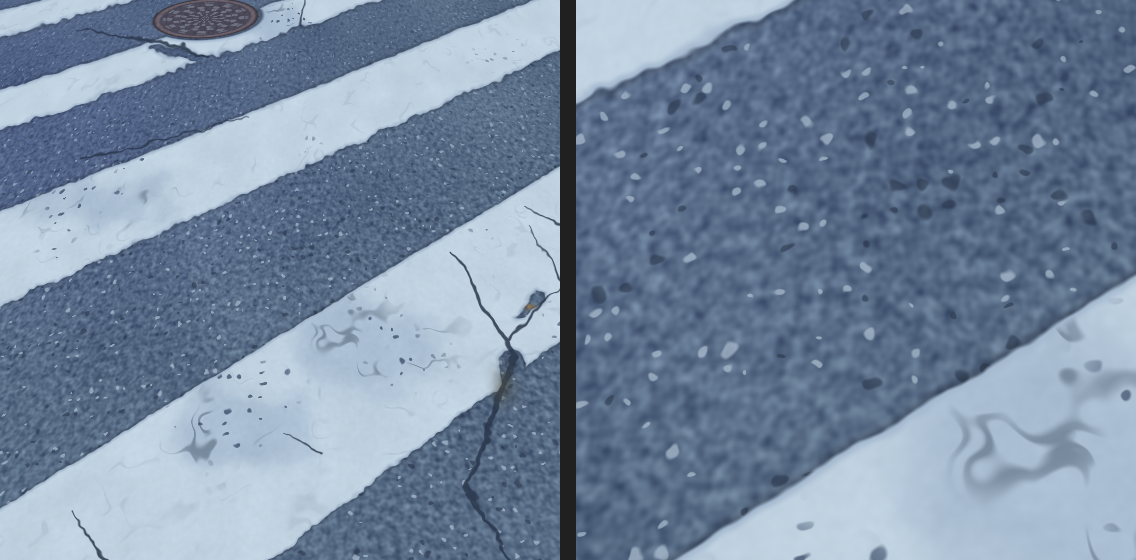
Left, the full canvas; right, a detail of the centre.
Give the GLSL for this texture, as a three.js fragment shader.

```glsl
// Worn zebra crossing in perspective on speckled blue-grey asphalt, with cracks and an iron lid.
#define VANISH_X 2.77
#define HORIZON 1.47
#define HORIZON_TILT 0.09
#define FIRST_EDGE 1.513
#define PERIOD 1.212
#define PAINT_SHARE 0.41
#define EDGE_WEAR 0.008
#define GRAIN 105.0
#define SOFT 0.0018
#define LID_CENTER vec2(0.367, 0.967)
#define LID_RADII vec2(0.094, 0.035)

varying vec2 vUv;

const vec3 TAR = vec3(0.21, 0.28, 0.39);
const vec3 GRAVEL = vec3(0.49, 0.58, 0.67);
const vec3 STONE = vec3(0.66, 0.73, 0.80);
const vec3 PAINT = vec3(0.755, 0.825, 0.882);
const vec3 WORN = vec3(0.64, 0.72, 0.81);
const vec3 CRACK = vec3(0.16, 0.21, 0.29);
const vec3 IRON = vec3(0.29, 0.28, 0.34);

vec2 hash2(vec2 p) {
  p = vec2(dot(p, vec2(127.1, 311.7)), dot(p, vec2(269.5, 183.3)));
  return fract(sin(p) * 43758.5);
}

// Gradient noise, about -0.7 to 0.7
float noise(vec2 p) {
  vec2 i = floor(p), f = fract(p), u = f * f * (3.0 - 2.0 * f);
  vec2 e = vec2(1.0, 0.0);
  float a = dot(hash2(i) * 2.0 - 1.0, f);
  float b = dot(hash2(i + e) * 2.0 - 1.0, f - e);
  float c = dot(hash2(i + e.yx) * 2.0 - 1.0, f - e.yx);
  float d = dot(hash2(i + 1.0) * 2.0 - 1.0, f - 1.0);
  return mix(mix(a, b, u.x), mix(c, d, u.x), u.y);
}

float fbm(vec2 p) {
  float sum = 0.0, amp = 1.0;
  for (int i = 0; i < 4; i++) {
    sum += amp * noise(p);
    p = p * 2.03 + 17.3;
    amp *= 0.5;
  }
  return sum;
}

// Scattered irregular dots; amount is the share of filled cells
float flecks(vec2 p, float amount) {
  p += 0.35 * vec2(noise(p * 1.7), noise(p * 1.7 + 31.0));
  vec2 id = floor(p), h = hash2(id + 5.0);
  float r = 0.14 + 0.24 * h.x;
  float d = length((fract(p) - 0.35 - 0.3 * h) * vec2(1.0, 0.8 + 0.8 * h.y));
  return step(hash2(id + 91.0).x, amount) * (1.0 - smoothstep(r * 0.5, r, d));
}

// Distance to a segment that tapers from width w
float crack(vec2 p, vec2 a, vec2 b, float w) {
  vec2 ab = b - a;
  float h = clamp(dot(p - a, ab) / dot(ab, ab), 0.0, 1.0);
  return length(p - a - ab * h) - w * (1.0 - 0.6 * h);
}

float blob(vec2 p, vec2 c, vec2 r) {
  vec2 d = (p - c) / r;
  return exp(-dot(d, d));
}

void main() {
  vec2 p = vUv;
  float depth = HORIZON + HORIZON_TILT * p.x - p.y;
  vec2 g = vec2((p.x - 0.5) / depth, -log(depth));
  vec2 q = p + 0.016 * vec2(noise(p * 26.0), noise(p * 26.0 + 50.0))
             + 0.005 * vec2(noise(p * 90.0), noise(p * 90.0 + 20.0));
  float near = smoothstep(0.35, 1.0, depth);

  // Asphalt: grain, soft stains, light stones and dark pits
  float grain = noise(g * GRAIN) + 0.7 * noise(g * GRAIN * 1.9 + 7.0);
  float tone = 0.46 + mix(0.25, 0.6, near) * grain + 0.17 * fbm(g * 5.0);
  vec3 asphalt = mix(TAR, GRAVEL, clamp(tone, 0.0, 1.0));
  asphalt += vec3(-0.02, -0.03, 0.015) * blob(p, vec2(0.0, 0.8), vec2(0.5, 0.3));
  asphalt = mix(asphalt, STONE, flecks(g * 75.0, 0.16) * mix(0.2, 0.75, near));
  asphalt = mix(asphalt, CRACK, flecks(g * 62.0 + 40.0, 0.16) * mix(0.2, 0.6, near));

  // Stripes: evenly spaced on the ground, signed distance on the canvas
  float across = ((VANISH_X - p.x) / depth - FIRST_EDGE) / PERIOD;
  float stripe = floor(across + 0.25);
  float f = fract(across + 0.25) - 0.25;
  float share = PAINT_SHARE + 0.045 * sin(2.1 * stripe) + 0.045 * p.x * max(0.0, 1.0 - abs(stripe));
  float slope = (VANISH_X - p.x) / (depth * depth * PERIOD);
  float rough = EDGE_WEAR * (f < 0.5 * share ? 1.5 : 0.6);
  float edge = min(f, share - f) / slope + rough * (noise(p * 24.0) + 0.6 * noise(p * 85.0));

  // Iron lid space, and asphalt breaking into the paint
  vec2 l = p - LID_CENTER;
  l = vec2(l.x, l.y - 0.06 * l.x) / LID_RADII;
  float r = length(l);
  edge = min(edge, (r - 1.1) * 0.04);
  edge = min(edge, crack(q, vec2(0.375, 0.898), vec2(0.27, 0.915), 0.011));
  edge = min(edge, length((q - vec2(0.915, 0.338)) * vec2(1.0, 0.75)) - 0.026);
  edge = min(edge, crack(q, vec2(0.965, 0.468), vec2(0.925, 0.435), 0.012));

  // Paint: thin patches, crackle and pinholes
  float thin = blob(p, vec2(0.67, 0.38), vec2(0.15, 0.09)) + blob(p, vec2(0.41, 0.22), vec2(0.15, 0.09))
             + 0.7 * blob(p, vec2(0.2, 0.64), vec2(0.2, 0.07)) + blob(p, vec2(0.48, 0.96), vec2(0.06, 0.04));
  float wear = smoothstep(0.25, 0.75, thin + 0.6 * fbm(g * 9.0));
  vec3 paint = mix(PAINT, WORN, 0.75 * wear) + 0.035 * fbm(g * 14.0) + 0.02 * grain * near;
  float ridge = abs(noise(g * 17.0 + 0.8 * noise(g * 33.0)));
  float crackle = (1.0 - smoothstep(0.01, 0.05, ridge)) * smoothstep(0.0, 0.2, noise(g * 21.0 + 60.0));
  paint = mix(paint, GRAVEL * 0.8, crackle * (0.12 + 0.6 * wear));
  float holes = flecks(g * 58.0 + 11.0, 0.3) * smoothstep(0.12, 0.4, noise(g * 8.0 + 3.0) + 0.25 * thin);
  paint = mix(paint, TAR, 0.75 * holes);
  paint = mix(WORN, paint, smoothstep(0.0, 0.008, edge));
  asphalt *= 1.0 - 0.2 * (1.0 - smoothstep(0.0, 0.008, -edge));
  vec3 color = mix(asphalt, paint, smoothstep(-SOFT, SOFT, edge));

  // Long cracks
  float d = crack(q, vec2(0.918, 0.36), vec2(0.807, 0.555), 0.005);
  d = min(d, crack(q, vec2(0.918, 0.36), vec2(0.835, 0.13), 0.007));
  d = min(d, crack(q, vec2(0.835, 0.13), vec2(0.92, -0.01), 0.005));
  d = min(d, crack(q, vec2(0.905, 0.39), vec2(1.0, 0.49), 0.003));
  d = min(d, crack(q, vec2(1.0, 0.5), vec2(0.945, 0.59), 0.002));
  d = min(d, crack(q, vec2(1.0, 0.6), vec2(0.935, 0.63), 0.002));
  d = min(d, crack(q, vec2(0.19, 0.0), vec2(0.124, 0.09), 0.003));
  d = min(d, crack(q, vec2(0.573, 0.19), vec2(0.508, 0.225), 0.002));
  d = min(d, crack(q, vec2(0.37, 0.907), vec2(0.14, 0.95), 0.003));
  d = min(d, crack(q, vec2(0.14, 0.712), vec2(0.44, 0.79), 0.002));
  d = min(d, crack(q, vec2(0.534, 0.955), vec2(0.547, 1.01), 0.002));
  color = mix(color, CRACK, 0.85 * (1.0 - smoothstep(-SOFT, SOFT, d)));
  color = mix(color, vec3(0.62, 0.46, 0.26), 0.8 * blob(q, vec2(0.946, 0.452), vec2(0.009, 0.006)));
  color = mix(color, vec3(0.29, 0.30, 0.27), 0.6 * blob(q, vec2(0.9, 0.31), vec2(0.02, 0.03)));

  // Iron lid: rim, groove and raised studs
  float studs = smoothstep(-0.1, 0.5, sin(atan(l.y, l.x) * 12.0 + 3.0 * floor(r * 4.0)) * sin(r * 25.1));
  vec3 lid = mix(IRON, vec3(0.47, 0.49, 0.55), 0.75 * studs * (1.0 - smoothstep(0.78, 0.84, r)));
  lid = mix(lid, vec3(0.42, 0.38, 0.42), smoothstep(0.84, 0.9, r)) + 0.06 * grain;
  lid *= 1.0 - 0.5 * smoothstep(0.92, 1.0, r);
  color = mix(color, lid, 1.0 - smoothstep(0.97, 1.04, r));

  gl_FragColor = vec4(color, 1.0);
}
```
